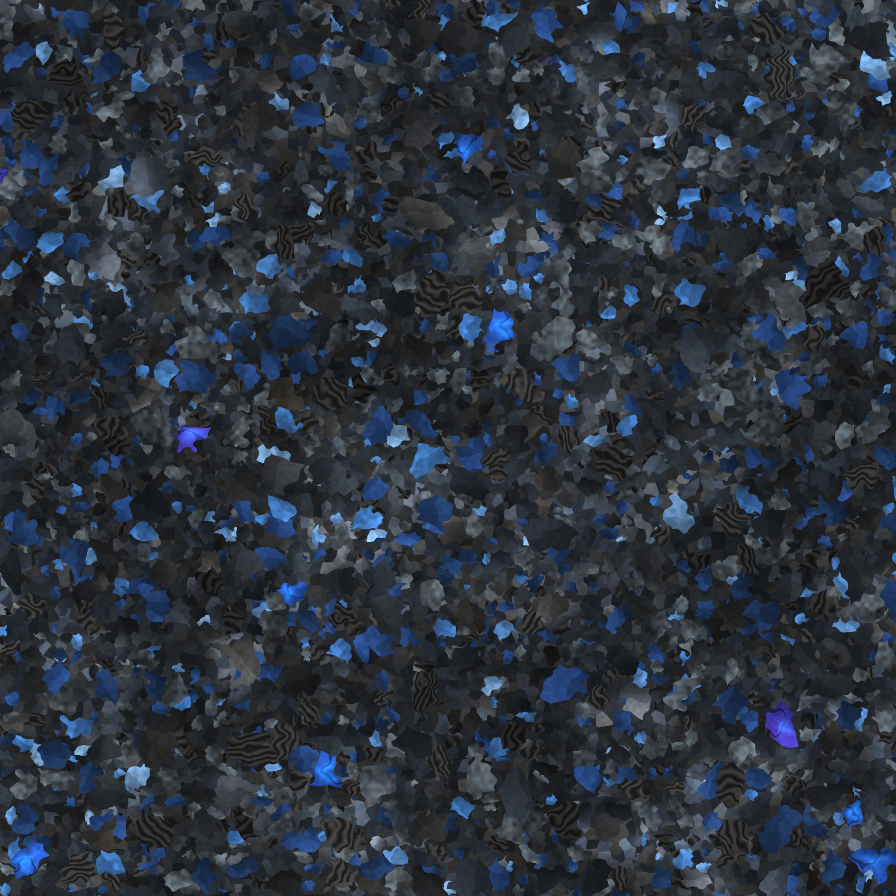
Give the GLSL for this texture, as a WebGL 2 fragment shader.

```glsl
#version 300 es
precision highp float;
// Rubble of dark slate crumbs strewn with larger angular shards: ribbed rock,
// pale stone, blue glass and a few glowing violet pieces. A stretched Voronoi
// field makes the crumbs; four grids of random star polygons make the shards.

#define CRUMB_FREQ 78.0
#define SHARD_FREQ 54.0
#define FREQ_FALLOFF 0.72
#define SHARD_DENSITY 0.56
#define RIB_PERIOD 0.0085
#define CORNERS 7.0
#define DEEP_BLUE vec3(0.14, 0.24, 0.39)
#define SKY_BLUE vec3(0.24, 0.44, 0.69)
#define PALE_BLUE vec3(0.46, 0.62, 0.78)
#define PALE_STONE vec3(0.38, 0.42, 0.45)
#define VIOLET vec3(0.27, 0.22, 0.68)
#define GLOW vec3(0.12, 0.55, 0.95)

const float TAU = 6.28319;

uniform vec2 u_resolution;
out vec4 fragColor;

float hash(vec2 p) {
    return fract(sin(dot(p, vec2(127.1, 311.7))) * 43758.5);
}

vec2 hash2(vec2 p) {
    return vec2(hash(p), hash(p + 57.3));
}

float noise(vec2 p) {
    vec2 i = floor(p), f = fract(p);
    f = f * f * (3.0 - 2.0 * f);
    return mix(mix(hash(i), hash(i + vec2(1, 0)), f.x),
               mix(hash(i + vec2(0, 1)), hash(i + vec2(1, 1)), f.x), f.y);
}

mat2 rotation(float a) {
    return mat2(cos(a), sin(a), -sin(a), cos(a));
}

// Slate tone of one piece; pale pieces gather in patches
vec3 slate(vec2 id, vec2 uv) {
    float h = hash(id + 3.1), rare = hash(id + 8.7);
    float patchy = smoothstep(0.5, 0.85, noise(uv * 15.0));
    float tone = mix(0.095, 0.18, h) + patchy * (0.03 + 0.2 * rare * rare)
               + 0.13 * pow(rare, 5.0);
    vec3 tint = mix(vec3(1.06, 1.0, 0.92), vec3(0.84, 0.98, 1.17), sqrt(hash(id + 5.9)));
    return tone * tint;
}

// Voronoi crumbs, each with its own stretched metric
vec3 crumbs(vec2 uv) {
    vec2 g = uv * CRUMB_FREQ, cell = floor(g), idA = cell, idB = cell;
    float a = 9.0, b = 9.0;
    for (int y = -1; y <= 1; y++)
    for (int x = -1; x <= 1; x++) {
        vec2 id = cell + vec2(x, y);
        float stretch = mix(0.75, 1.35, hash(id + 2.2));
        vec2 r = rotation(TAU * hash(id + 6.4)) * (g - id - 0.1 - 0.8 * hash2(id));
        float d = length(r * vec2(stretch, 1.0 / stretch));
        if (d < a) { b = a; idB = idA; a = d; idA = id; }
        else if (d < b) { b = d; idB = id; }
    }
    float px = CRUMB_FREQ / u_resolution.y;
    float share = 0.5 + 0.5 * clamp((b - a) / px, 0.0, 1.0);
    return mix(slate(idB, uv), slate(idA, uv), share);
}

// Signed distance to a star polygon with random corner radii
float starPolygon(vec2 p, vec2 id) {
    float k = mod(floor(atan(p.y, p.x) * CORNERS / TAU), CORNERS);
    float next = mod(k + 1.0, CORNERS);
    vec2 ang = vec2(k, next) * TAU / CORNERS;
    vec2 v0 = mix(0.42, 1.0, hash(id + k * 1.7)) * vec2(cos(ang.x), sin(ang.x));
    vec2 v1 = mix(0.42, 1.0, hash(id + next * 1.7)) * vec2(cos(ang.y), sin(ang.y));
    vec2 e = normalize(v1 - v0);
    return dot(p - v0, vec2(e.y, -e.x));
}

// Surface of a shard; q is its local frame, kind picks the material
vec3 surface(float kind, vec2 q, vec2 id, vec2 uv, float scale) {
    float h = hash(id + 12.6);
    float facet = smoothstep(-0.03, 0.03, q.x + 0.6 * q.y + 0.5 * (h - 0.5));
    float shade = (0.87 + 0.2 * facet) * (1.0 + 0.22 * q.y);
    float mottle = noise(uv * 190.0 + 7.0 * h);
    if (kind < 0.42) return slate(id, uv) * shade;
    if (kind < 0.54) {
        float rib = 0.5 + 0.5 * sin(TAU * (q.x + 0.25 * q.y * q.y) * scale / RIB_PERIOD);
        return mix(vec3(0.085, 0.085, 0.09), vec3(0.23, 0.225, 0.215), rib) * mix(0.75, 1.2, h);
    }
    if (kind < 0.69) return PALE_STONE * shade * (0.5 + 0.35 * h + 0.45 * (mottle - 0.35));
    if (kind < 0.86) return DEEP_BLUE * shade * mix(vec3(0.72), vec3(1.15, 1.2, 1.35), h);
    if (kind < 0.955) return mix(SKY_BLUE, PALE_BLUE, smoothstep(0.45, 0.95, h)) * shade * (0.9 + 0.2 * mottle);
    float ring = abs(length(q - vec2(0.35, -0.3)) - 0.5);
    vec3 glass = mix(vec3(0.15, 0.31, 0.67), VIOLET, smoothstep(0.45, 0.65, h)) * shade;
    glass *= mix(0.55, 1.0, smoothstep(0.02, 0.09, ring));
    return glass + GLOW * 0.55 * exp(-9.0 * dot(q, q));
}

void main() {
    vec2 uv = gl_FragCoord.xy / u_resolution.y;
    vec3 col = crumbs(uv);

    // Shard layers, from small to large
    float freq = SHARD_FREQ;
    for (int layer = 0; layer < 4; layer++) {
        float px = 0.7 * freq / u_resolution.y;
        vec2 g = uv * freq + 19.0 * float(layer);
        g += 0.24 * (vec2(noise(g * 5.0), noise(g * 5.0 + 31.0)) - 0.5);
        for (int y = -1; y <= 1; y++)
        for (int x = -1; x <= 1; x++) {
            vec2 id = floor(g) + vec2(x, y);
            vec2 key = id + 71.3 * float(layer);
            if (hash(key + 4.8) > SHARD_DENSITY) continue;
            float size = mix(0.36, 0.64, hash(key + 9.2));
            float stretch = mix(0.75, 1.35, hash(key + 1.6));
            vec2 q = rotation(TAU * hash(key + 7.5)) * (g - id - 0.2 - 0.6 * hash2(key)) / size;
            q *= vec2(stretch, 1.0 / stretch);
            float d = starPolygon(q, key) * size;
            if (d > px) continue;
            float kind = hash(key + 14.3) * (0.91 + 0.03 * float(layer));
            vec3 piece = surface(kind, q, key, uv, size / freq);
            col = mix(col, piece, 1.0 - smoothstep(-px, px, d));
        }
        freq *= FREQ_FALLOFF;
    }

    // Broad light variation and fine grain
    col *= mix(0.8, 1.16, noise(uv * 5.0 + 2.0));
    col *= 0.9 + 0.2 * noise(uv * 260.0);
    fragColor = vec4(col, 1.0);
}
```
